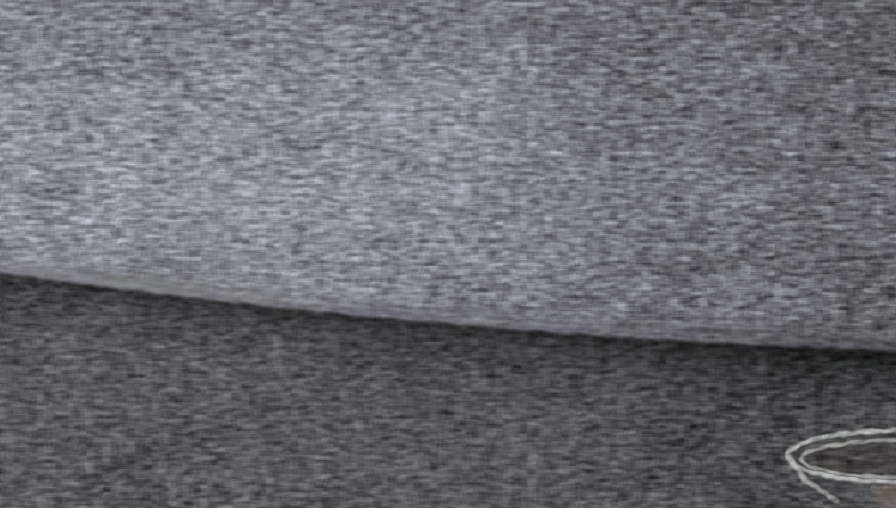
This texture is drawn by a Shadertoy shader. Its source:

```glsl
// Streaked grey metal above a curved dark seam, with a pale ring in the lower right corner

vec2 hashGradient(vec2 cell) {
    vec3 h = fract(cell.xyx * vec3(0.1031, 0.1030, 0.0973));
    h += dot(h, h.yzx + 33.33);
    return fract((h.xx + h.yz) * h.zy) * 2.0 - 1.0;
}

float gradientNoise(vec2 q) {
    vec2 i = floor(q), f = fract(q);
    vec2 u = f * f * f * (f * (f * 6.0 - 15.0) + 10.0);
    float a = dot(hashGradient(i), f);
    float b = dot(hashGradient(i + vec2(1, 0)), f - vec2(1, 0));
    float c = dot(hashGradient(i + vec2(0, 1)), f - vec2(0, 1));
    float d = dot(hashGradient(i + vec2(1, 1)), f - vec2(1, 1));
    return mix(mix(a, b, u.x), mix(c, d, u.x), u.y);
}

// Flat cells with softened borders
vec2 softCells(vec2 q) {
    return floor(q) + smoothstep(0.2, 0.8, fract(q));
}

float brushedGrain(vec2 p) {
    // Blocky flecks
    vec2 flecks = softCells(p * vec2(62.0, 112.0));
    float grain = 0.20 * gradientNoise(flecks * vec2(0.57, 0.73) + 0.37);
    vec2 fineFlecks = softCells(p * vec2(84.0, 160.0) + 17.3);
    grain += 0.18 * gradientNoise(fineFlecks * vec2(0.61, 0.77) + 4.1);
    // Long and short horizontal streaks
    grain += 0.15 * gradientNoise(p * vec2(19.0, 92.0) + 5.2);
    grain += 0.10 * gradientNoise(p * vec2(34.0, 150.0) + 31.6);
    // Cloudy patches
    grain += 0.10 * gradientNoise(p * vec2(9.0, 21.0) + 13.4);
    grain += 0.07 * gradientNoise(p * vec2(3.2, 6.0) + 9.7);
    return grain;
}

// Soft elliptical line; the distance is scaled by the local gradient
float ellipseLine(vec2 p, vec2 center, vec2 radius, float width) {
    vec2 q = (p - center) / radius;
    float r = length(q);
    float dist = abs(r - 1.0) * r / max(length(q / radius), 0.001);
    return 1.0 - smoothstep(width * 0.2, width * 1.6, dist);
}

float segmentLine(vec2 p, vec2 a, vec2 b, float width) {
    vec2 ab = b - a;
    float t = clamp(dot(p - a, ab) / dot(ab, ab), 0.0, 1.0);
    return 1.0 - smoothstep(width * 0.2, width * 1.6, length(p - a - ab * t));
}

void mainImage(out vec4 fragColor, in vec2 fragCoord) {
    vec2 uv = fragCoord / iResolution.xy;
    vec2 p = vec2(uv.x * 1.766, uv.y);
    float grain = brushedGrain(p);

    // Height above the sagging seam
    float seam = 0.463 - 0.25 * uv.x + 0.096 * uv.x * uv.x;
    float height = uv.y - seam + 0.004 * gradientNoise(p * vec2(24.0, 9.0));

    // Upper sheet: brightest at left, dim towards the right and the top
    vec2 glow = (uv - vec2(0.08, 0.63)) * vec2(1.7, 3.4);
    float upperLight = 0.495 - 0.10 * smoothstep(0.45, 1.0, uv.x);
    upperLight += 0.075 * exp(-dot(glow, glow));
    upperLight -= 0.025 * smoothstep(0.8, 1.0, uv.y);
    upperLight -= 0.07 * exp(-max(height, 0.0) * 24.0);
    upperLight += grain * mix(0.45, 1.0, smoothstep(0.0, 0.07, height));
    vec3 upper = upperLight * vec3(0.97, 1.0, 1.055);

    // Faint sheen and thin ripples resting on the seam
    float sheen = exp(-pow((uv.x - 0.16) * 9.0, 2.0) - pow((height - 0.015) * 75.0, 2.0));
    upper = mix(upper, vec3(0.49, 0.51, 0.50), 0.6 * sheen);
    float ripple = gradientNoise(vec2(p.x * 5.0, height * 110.0) + 2.6);
    upper += 0.12 * ripple * exp(-pow((height - 0.035) * 32.0, 2.0));

    // Lower sheet: shadowed directly below the seam
    float depth = max(-height, 0.0);
    float lowerLight = 0.35 - 0.06 * smoothstep(0.45, 1.0, uv.x) + grain * 0.78;
    lowerLight *= 1.0 - mix(0.36, 0.56, uv.x) * exp(-depth * 15.0);
    lowerLight -= 0.05 * exp(-depth * 90.0);
    vec3 lower = lowerLight * vec3(0.975, 1.0, 1.015);

    // Ring interior and its warm corner
    vec2 ringCenter = vec2(1.77, 0.102);
    float inside = 1.0 - smoothstep(0.75, 1.0, length((p - ringCenter) / vec2(0.20, 0.05)));
    lower = mix(lower, vec3(0.25, 0.24, 0.22) + grain * 0.5, 0.7 * inside);
    float warm = 1.0 - smoothstep(0.5, 1.1, length((p - vec2(1.77, 0.025)) / vec2(0.06, 0.035)));
    lower = mix(lower, vec3(0.46, 0.42, 0.39) + grain * 0.5, 0.75 * warm);

    // Pale, uneven rims and the strokes descending from the left tip
    vec2 stroke = p + 0.005 * vec2(gradientNoise(p * 55.0), gradientNoise(p * 48.0 + 7.0));
    float rims = ellipseLine(stroke, ringCenter, vec2(0.218, 0.050), 0.005);
    rims = max(rims, 0.8 * ellipseLine(stroke, ringCenter - vec2(0.0, 0.005), vec2(0.190, 0.036), 0.004));
    rims = max(rims, segmentLine(stroke, vec2(1.556, 0.102), vec2(1.585, 0.056), 0.006));
    rims = max(rims, 0.85 * segmentLine(stroke, vec2(1.585, 0.056), vec2(1.65, 0.014), 0.005));
    rims *= 0.85 + 0.6 * gradientNoise(p * vec2(38.0, 70.0) + 3.3);
    lower = mix(lower, vec3(0.71, 0.72, 0.71) + grain * 0.6, clamp(rims, 0.0, 1.0));

    vec3 color = mix(lower, upper, smoothstep(-0.006, 0.006, height));
    fragColor = vec4(clamp(color, 0.0, 1.0), 1.0);
}
```
